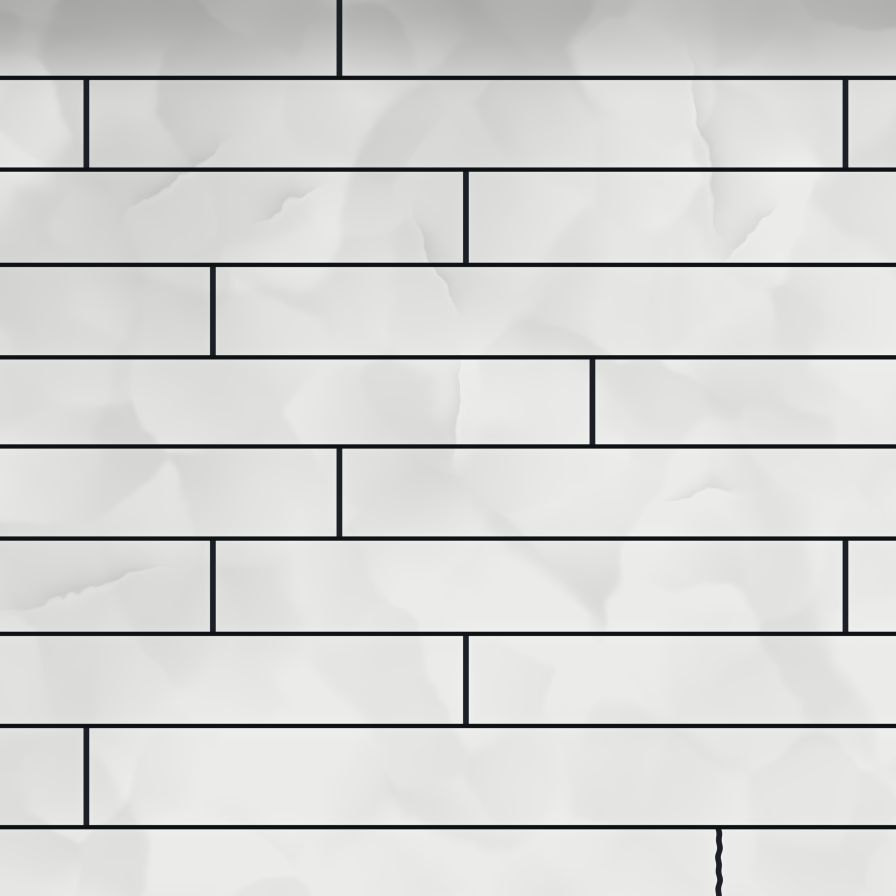
This pattern is drawn by a Shadertoy shader. Its source:

```glsl
// Long pale marble planks with soft crumpled shading and thin dark joints.

const int LINES = 9;
const int CREASES = 8;
const float BED_HALF = 0.0024;   // half width of horizontal joints
const float END_HALF = 0.0032;   // half width of vertical joints
const vec3 BED_COLOR = vec3(0.06, 0.07, 0.08);
const vec3 END_COLOR = vec3(0.11, 0.12, 0.15);

// Joint slot of each row, counted from the bottom
const float SLOTS[10] = float[10](5.0, 0.0, 3.0, 1.0, 2.0, 4.0, 1.0, 3.0, 0.0, 2.0);

// Start and end of each sharp fold
const vec4 FOLDS[CREASES] = vec4[CREASES](
    vec4(0.13, 0.75, 0.27, 0.86), vec4(0.27, 0.74, 0.37, 0.80),
    vec4(0.45, 0.78, 0.52, 0.63), vec4(0.50, 0.47, 0.52, 0.62),
    vec4(0.76, 0.97, 0.81, 0.71), vec4(0.72, 0.44, 0.85, 0.46),
    vec4(-0.02, 0.31, 0.22, 0.38), vec4(0.80, 0.70, 0.87, 0.78));

vec2 hash2(vec2 p) {
    vec3 q = fract(vec3(p.xyx) * vec3(0.1031, 0.1030, 0.0973));
    q += dot(q, q.yzx + 33.33);
    return fract((q.xx + q.yz) * q.zy);
}

// Layered sines, roughly -1 to 1
float waves(vec2 p) {
    float sum = 0.0, amp = 0.5;
    for (int i = 0; i < 4; i++) {
        sum += amp * sin(p.x + 1.3 * sin(p.y)) * cos(p.y * 0.9 + sin(p.x * 0.7));
        p = mat2(1.6, 1.2, -1.2, 1.6) * p + 1.7;
        amp *= 0.55;
    }
    return sum;
}

// Cellular noise: every cell is a tilted plane, blended at its borders
float facets(vec2 p, float sharpness) {
    vec2 base = floor(p);
    float sum = 0.0, total = 0.0;
    for (int j = -1; j <= 1; j++)
    for (int i = -1; i <= 1; i++) {
        vec2 id = base + vec2(i, j);
        vec2 rnd = hash2(id);
        vec2 away = p - id - rnd;
        float angle = 6.2832 * hash2(id + 17.0).x;
        float weight = exp(-sharpness * dot(away, away));
        sum += weight * (dot(away, vec2(cos(angle), sin(angle))) + 0.5 * (rnd.y - 0.5));
        total += weight;
    }
    return sum / max(total, 1e-12);
}

// One-sided fold shadow that tapers toward both ends
float crease(vec2 p, vec4 fold, float width) {
    vec2 dir = fold.zw - fold.xy;
    float len = length(dir);
    dir /= len;
    vec2 rel = p - fold.xy;
    float along = dot(rel, dir) / len;
    float side = dir.x * rel.y - dir.y * rel.x;
    float taper = smoothstep(0.0, 0.4, along) * smoothstep(1.0, 0.6, along);
    float shadow = smoothstep(-0.002, 0.001, side) * exp(-max(side, 0.0) / width);
    float glint = exp(-abs(side + 0.004) / 0.003);
    return taper * (shadow - 0.3 * glint);
}

// Brightness of the continuous stone sheet
float stone(vec2 p) {
    vec2 warp = 0.025 * vec2(waves(p * 14.0), waves(p.yx * 13.0 + 4.0));
    vec2 q = p + warp;
    float tone = 0.907 - 0.055 * (1.0 - p.x) * p.y;
    float busy = 0.6 + 0.4 * waves(p * 5.0 + 2.0) + 0.3 * p.y;
    tone += 0.022 * waves(p * 7.0 + 1.0);
    tone += 0.055 * busy * facets(mat2(5.0, 1.5, -1.2, 3.5) * q, 26.0);
    tone += 0.035 * busy * facets(mat2(9.0, -4.0, 5.0, 8.0) * q + 7.0, 22.0);
    vec2 ragged = p + 0.012 * vec2(waves(p * 32.0), waves(p.yx * 35.0));
    for (int i = 0; i < CREASES; i++)
        tone -= 0.065 * crease(ragged, FOLDS[i], 0.012);
    // Shade falling from the top edge
    tone -= 0.035 * smoothstep(0.70, 0.95, p.y) + 0.15 * smoothstep(0.88, 1.0, p.y);
    return min(tone, 0.925);
}

// Height of a horizontal joint; spacing drifts and the lowest sits deeper
float bedHeight(int index) {
    float k = float(index) - 1.0;
    float drift = 0.0024 * sin(1.6 * (k - 1.5));
    return index == 0 ? 0.0768 : 0.1914 + 0.1029 * k + drift;
}

float slotX(float slot) {
    return 0.0964 + 0.1412 * slot;
}

float coverage(float dist, float pixel) {
    return 1.0 - smoothstep(-0.75 * pixel, 0.75 * pixel, dist);
}

void mainImage(out vec4 fragColor, in vec2 fragCoord) {
    vec2 p = fragCoord / iResolution.y;
    float pixel = 1.0 / iResolution.y;

    // Row index and distance to the nearest horizontal joint
    int row = 0;
    float bed = 1.0;
    for (int i = 0; i < LINES; i++) {
        float offset = p.y - bedHeight(i);
        row += offset > 0.0 ? 1 : 0;
        bed = min(bed, abs(offset) - BED_HALF);
    }

    // Vertical joints; the lowest row is chipped, every fifth row has a second
    float chip = row == 0 ? 0.0013 * sin(p.y * 260.0) * sin(p.y * 97.0) : 0.0;
    float end = abs(p.x - slotX(SLOTS[row]) + chip);
    if (row % 5 == 3) end = min(end, abs(p.x - slotX(6.0)));
    end -= END_HALF;

    // Stone with a pale rim, then the joints
    float rim = exp(-max(min(bed, end), 0.0) / 0.003);
    vec3 color = (stone(p) + 0.025 * rim) * vec3(0.998, 1.0, 0.99);
    color = mix(color, END_COLOR, coverage(end, pixel));
    color = mix(color, BED_COLOR, coverage(bed, pixel));
    fragColor = vec4(color, 1.0);
}
```
